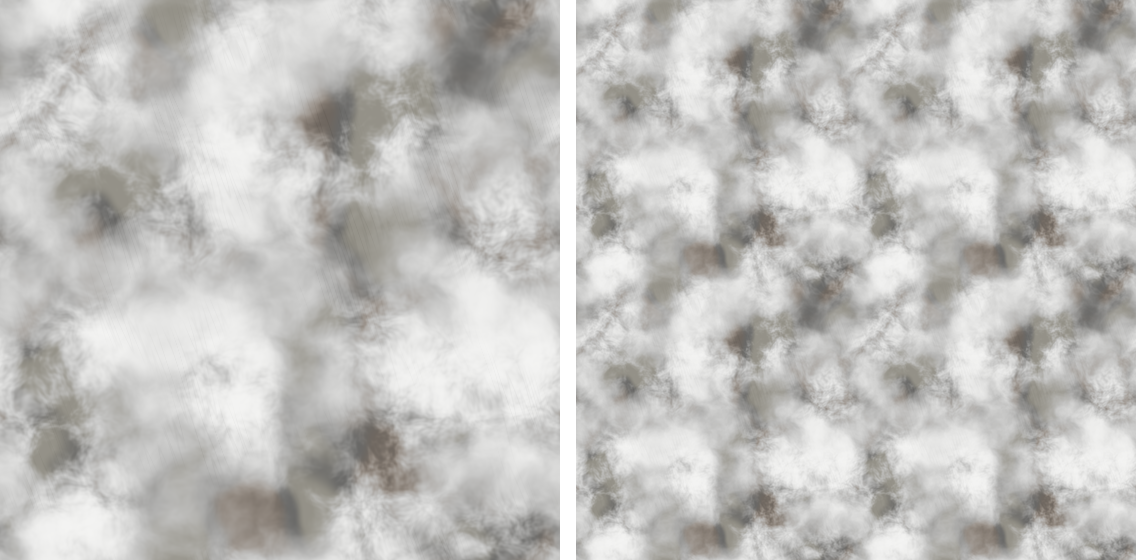
Left, the tile; right, the same tile 2 across and 2 down.
A Shadertoy shader for this texture:

```glsl
// Tileable cloudy plaster: soft pale billows over darker grey, olive and brown stains.
// Wrapped gradient noise is summed into clouds whose roughness varies by region;
// stains flatten and tint the dark parts, and faint slanted scratches lie on top.

const float CLOUD_CELLS   = 4.0;    // noise cells across the canvas, first octave
const int   CLOUD_OCTAVES = 6;
const float SMOOTH_GAIN   = 0.46;   // octave falloff in misty regions
const float ROUGH_GAIN    = 0.68;   // octave falloff in mottled regions
const float WARP          = 0.022;  // billow distortion, in canvas widths
const float MID_TONE      = 0.772;
const float CONTRAST      = 0.47;
const float SHOULDER      = 0.24;   // compresses highlights, deepens shadows
const float WHITE_LIMIT   = 0.965;
const float DARK_FLOOR    = 0.41;
const float OLIVE_FLOOR   = 0.57;
const float FLOOR_BLEND   = 0.10;
const float SCRATCH_DEPTH = 0.022;

const vec3 GREY_TINT  = vec3(1.005, 1.000, 0.985);
const vec3 OLIVE_TINT = vec3(1.025, 1.000, 0.915);
const vec3 BROWN_TINT = vec3(1.060, 0.985, 0.915);

// Integer hash of a lattice point, returned as 0..1
float hash(vec2 cell, float seed) {
    uvec3 k = uvec3(cell, seed) * uvec3(1597u, 3571u, 7919u);
    uint h = k.x ^ (k.y << 8) ^ (k.z << 16);
    h = (h ^ (h >> 16)) * 73244475u;
    h = (h ^ (h >> 15)) * 40503u + k.y;
    h = (h ^ (h >> 16)) * 73244475u;
    h ^= h >> 16;
    return float(h & 65535u) / 65536.0;
}

// Slope contribution of one wrapped lattice corner
float corner(vec2 cell, vec2 offset, vec2 period, float seed) {
    float angle = 6.2832 * hash(mod(cell, period), seed);
    return dot(vec2(cos(angle), sin(angle)), offset);
}

// Gradient noise that repeats after the given whole number of cells
float noise(vec2 p, vec2 period, float seed) {
    vec2 cell = floor(p), f = p - cell;
    vec2 w = f * f * f * (f * (f * 6.0 - 15.0) + 10.0);
    vec2 e = vec2(1.0, 0.0);
    float low  = mix(corner(cell, f, period, seed),
                     corner(cell + e.xy, f - e.xy, period, seed), w.x);
    float high = mix(corner(cell + e.yx, f - e.yx, period, seed),
                     corner(cell + e.xx, f - e.xx, period, seed), w.x);
    return mix(low, high, w.y);
}

float tiled(vec2 uv, float cells, float seed) {
    return noise(uv * cells, vec2(cells), seed);
}

// Fractal sum of wrapped noise
float clouds(vec2 uv, float gain) {
    float sum = 0.0, amplitude = 1.0, cells = CLOUD_CELLS;
    for (int i = 0; i < CLOUD_OCTAVES; i++) {
        sum += amplitude * tiled(uv, cells, 11.0 + float(i));
        amplitude *= gain;
        cells *= 2.0;
    }
    return sum;
}

// Soft maximum, rounds the meeting of two levels
float softMax(float a, float b, float k) {
    float h = max(k - abs(a - b), 0.0) / k;
    return max(a, b) + 0.25 * k * h * h;
}

// Thin lines along a steep slant; whole-number shear keeps them tiling
float scratches(vec2 uv) {
    float bend = 0.6 * tiled(uv, 6.0, 41.0);
    vec2 slanted = vec2(96.0 * uv.x + 32.0 * uv.y + bend, 7.0 * uv.y);
    float ridge = 1.0 - smoothstep(0.0, 0.16, abs(noise(slanted, vec2(32.0, 7.0), 42.0)));
    float patches = smoothstep(0.0, 0.35, tiled(uv, 7.0, 43.0));
    return ridge * patches;
}

void mainImage(out vec4 fragColor, in vec2 fragCoord) {
    vec2 uv = fragCoord / iResolution.xy;

    // Billowing clouds, mottled in some regions and misty in others
    vec2 bend = vec2(tiled(uv, 9.0, 21.0), tiled(uv, 9.0, 22.0))
              + 0.5 * vec2(tiled(uv, 21.0, 23.0), tiled(uv, 21.0, 24.0));
    float roughness = smoothstep(-0.35, 0.35, tiled(uv, 5.0, 25.0));
    float cloud = clouds(uv + WARP * bend, mix(SMOOTH_GAIN, ROUGH_GAIN, roughness));
    float tone = MID_TONE + CONTRAST * cloud - SHOULDER * cloud * cloud;

    // Stain regions: olive ones level off early, brown ones stay dark
    float stain = tiled(uv, 5.0, 31.0) + 0.35 * tiled(uv, 13.0, 32.0);
    float olive = smoothstep(0.04, 0.24, stain);
    float brown = smoothstep(0.04, 0.24, -stain);
    tone = softMax(tone, mix(DARK_FLOOR, OLIVE_FLOOR, olive), FLOOR_BLEND);
    tone = -softMax(-tone, -WHITE_LIMIT, FLOOR_BLEND);

    // Tint grows with darkness
    float shade = 1.0 - smoothstep(0.46, 0.80, tone);
    vec3 tint = mix(mix(GREY_TINT, OLIVE_TINT, olive), BROWN_TINT, brown);
    vec3 color = tone * mix(vec3(1.0, 1.0, 0.995), tint, shade);

    color -= SCRATCH_DEPTH * scratches(uv);
    fragColor = vec4(clamp(color, 0.0, 1.0), 1.0);
}
```
